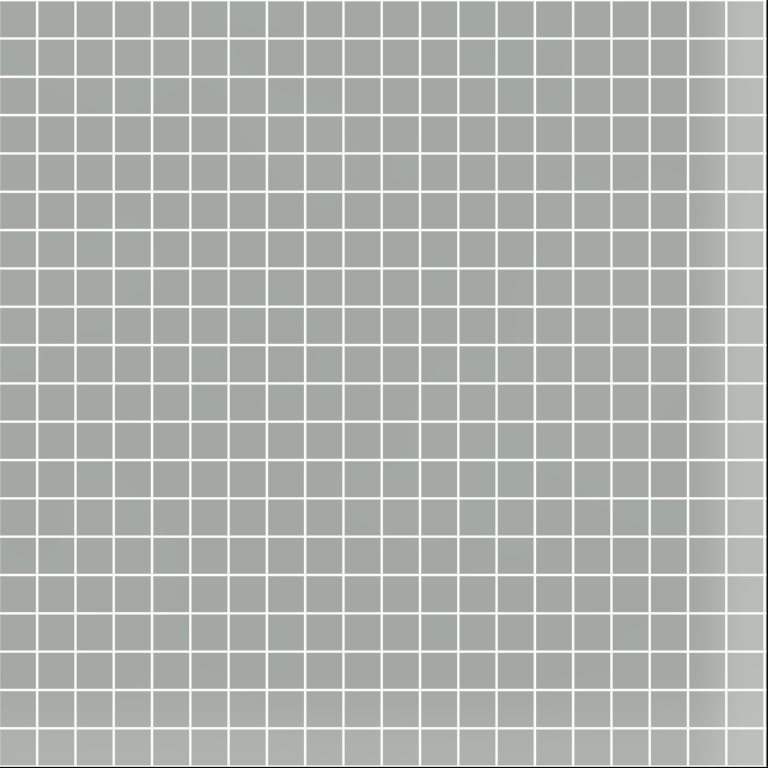
This pattern is drawn by a Shadertoy shader. Its source:

```glsl
// Square grey-green tiles, about twenty each way, parted by thin white joints.
// Joints are distances to a repeated grid; layered sines mottle the glaze,
// and soft ramps lighten the right and lower borders, ending in a dark rim.

// Distance to the nearest joint on each axis, in canvas units
vec2 jointDistance(vec2 uv) {
    vec2 pitch = vec2(0.04985, 0.0499);
    vec2 firstJoint = vec2(0.0484, 0.0517);
    return abs(fract((uv - firstJoint) / pitch + 0.5) - 0.5) * pitch;
}

// Broad, faint unevenness of the glaze
float glazeMottle(vec2 uv) {
    float sum = 0.0;
    float weight = 0.5;
    vec2 p = uv * 7.0;
    for (int i = 0; i < 3; i++) {
        sum += weight * sin(p.x + 1.3 * sin(p.y)) * sin(p.y + 0.8);
        p = mat2(0.8, 0.6, -0.6, 0.8) * p * 1.9 + 2.1;
        weight *= 0.5;
    }
    return sum;
}

void mainImage(out vec4 fragColor, in vec2 fragCoord) {
    vec2 uv = fragCoord / iResolution.xy;
    vec2 pixel = 1.0 / iResolution.xy;

    // Tile surface with lighter borders
    vec3 color = vec3(0.640, 0.660, 0.637) + 0.006 * glazeMottle(uv);
    float rightGlow = smoothstep(0.895, 0.975, uv.x);
    float lowerGlow = 1.0 - smoothstep(0.01, 0.13, uv.y);
    color += 0.075 * rightGlow + 0.04 * lowerGlow * (1.0 - 0.6 * rightGlow);

    // White joints with a slightly soft edge
    vec2 soft = max(pixel, vec2(0.0016));
    vec2 cover = clamp((0.0016 - jointDistance(uv)) / soft + 0.5, 0.0, 1.0);
    float joint = max(cover.x, cover.y);
    color = mix(color, vec3(0.98, 0.99, 0.98), joint);

    // Thin dark rim on the right and lower edges
    vec2 rimDepth = vec2(0.0018, 0.0015) - vec2(1.0 - uv.x, uv.y);
    vec2 rim = clamp(rimDepth / pixel + 0.5, 0.0, 1.0);
    color = mix(color, vec3(0.03), max(rim.x, rim.y));

    fragColor = vec4(color, 1.0);
}
```
